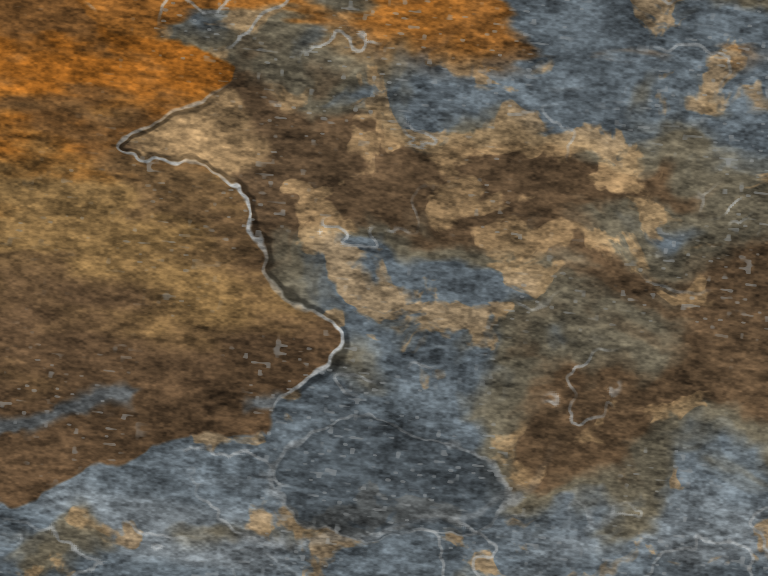
Write a WebGL 2 fragment shader that draws this texture.

```glsl
#version 300 es
precision highp float;
// Weathered slate: blue-grey cleaved layers stained with umber, ochre and rust.
// Warped noise places the stains, a bell-curve ledge bounds the rusty slab,
// noise contours form flake edges, and stretched noise adds the bedding grain.

uniform vec2 u_resolution;
out vec4 fragColor;

const vec3 SLATE = vec3(0.315, 0.345, 0.365);
const vec3 PALE  = vec3(0.56, 0.57, 0.57);
const vec3 UMBER = vec3(0.325, 0.255, 0.185);
const vec3 OLIVE = vec3(0.365, 0.335, 0.27);
const vec3 OCHRE = vec3(0.49, 0.39, 0.25);
const vec3 TAN   = vec3(0.57, 0.47, 0.34);
const vec3 RUST  = vec3(0.55, 0.34, 0.13);
const float BEDDING_TILT = -0.1;   // radians
const float WARP = 0.17;           // raggedness of outlines
const float LAYERS = 8.0;          // number of cleavage levels
const float CRACK_WIDTH = 0.0045;
const float MOTTLE = 0.75;
const float GRAIN = 0.85;
const float SPECKLE = 0.3;

float hash(vec2 cell) {
    uvec2 c = uvec2(ivec2(cell));
    uint n = (c.x * 1597334677u) ^ (c.y * 3812015801u);
    n = (n ^ (n >> 15)) * 2246822519u;
    n ^= n >> 13;
    return float(n) * exp2(-32.0);
}

float noise(vec2 p) {
    vec2 i = floor(p), f = p - i;
    f = f * f * f * (f * (f * 6.0 - 15.0) + 10.0);
    float low = mix(hash(i), hash(i + vec2(1, 0)), f.x);
    float high = mix(hash(i + vec2(0, 1)), hash(i + vec2(1, 1)), f.x);
    return mix(low, high, f.y);
}

float fbm(vec2 p) {
    float sum = 0.0, amp = 0.516;
    for (int i = 0; i < 5; i++) {
        sum += amp * noise(p);
        p = mat2(1.6, 1.2, -1.2, 1.6) * p + 7.3;
        amp *= 0.5;
    }
    return sum;
}

float bell(float x, float center, float width) {
    float t = (x - center) / width;
    return exp(-t * t);
}

// Right-hand outline of the rusty slab
float ledge(float y) {
    return 0.41 + 0.17 * bell(y, 0.40, 0.10) - 0.17 * bell(y, 0.76, 0.06)
         - 0.25 * smoothstep(0.9, 1.02, y);
}

float line(float dist, float width) {
    return 1.0 - smoothstep(0.2 * width, width, abs(dist));
}

void main() {
    vec2 p = gl_FragCoord.xy / u_resolution.y;
    float ct = cos(BEDDING_TILT), st = sin(BEDDING_TILT);
    vec2 bed = mat2(ct, -st, st, ct) * p;
    vec2 q = p + WARP * (vec2(fbm(p * 5.0), fbm(p * 5.0 + 31.0)) - 0.5);
    float patches = fbm(p * 6.0 + 11.0);
    float streaks = fbm(bed * vec2(3.0, 10.0) + 5.0);

    // Cleaved slate layers, each with its own tone
    float height = LAYERS * fbm(q * vec2(1.7, 2.7) + 3.0);
    float level = floor(height), f = height - level;
    float slope = max(length(vec2(dFdx(height), dFdy(height))) * u_resolution.y, 5.0);
    float tone = mix(hash(vec2(level, 4)), hash(vec2(level + 1.0, 4)), smoothstep(0.9, 1.0, f));
    vec3 col = SLATE * (0.88 + 0.26 * tone);
    col = mix(col, PALE, 0.4 * smoothstep(0.3, 0.0, q.y) * smoothstep(0.35, 0.65, streaks));

    // Olive and umber stains, densest in a band across the middle
    float band = bell(q.y, 0.43 - 0.06 * (p.x - 0.9), 0.11) + 0.55 * bell(q.y, 0.76, 0.17);
    float stain = fbm(q * vec2(3.0, 4.5) + 19.0) + 0.24 * band - 0.1 * smoothstep(0.35, 0.2, q.y);
    col = mix(col, OLIVE, 0.9 * smoothstep(0.48, 0.6, stain));
    col = mix(col, UMBER, 0.9 * smoothstep(0.61, 0.72, stain));

    // Ochre blotches and rust streaks along the top
    float blotch = fbm(q * vec2(11.0, 14.0) + 43.0) + 0.1 * bell(q.y, 0.63, 0.2);
    col = mix(col, TAN, 0.75 * smoothstep(0.64, 0.73, blotch));
    col = mix(col, RUST, 0.85 * smoothstep(0.88, 0.97, q.y) * smoothstep(0.47, 0.58, streaks));
    float nodule = length((q - vec2(0.37, 0.77)) / vec2(0.11, 0.08));
    col = mix(col, TAN * 0.93, 0.9 * smoothstep(1.05, 0.8, nodule));

    // Dark flake with a pale rim, and a faint vein below it
    float flake = 0.12 * (length((q - vec2(0.66, 0.16)) / vec2(0.22, 0.11)) - 1.0);
    col = mix(col, SLATE * 0.84, 0.85 * smoothstep(0.004, -0.004, flake));
    col = mix(col, PALE, 0.5 * line(flake, CRACK_WIDTH) * smoothstep(0.4, 0.55, patches));
    float vein = q.y - 0.03 - 0.55 * (q.x - 0.4) * (q.x - 0.4);
    col = mix(col, PALE, 0.35 * line(vein, 0.014) * smoothstep(0.35, 0.45, p.x) * smoothstep(1.0, 0.8, p.x));

    // Slab graded from umber through ochre to rust
    float bend = (ledge(q.y + 0.005) - ledge(q.y - 0.005)) / 0.01;
    float side = (q.x - ledge(q.y)) / sqrt(1.0 + bend * bend);
    float slab = max(side, 0.14 + 0.22 * q.x - q.y);
    float rise = q.y + 0.4 * (streaks - 0.5);
    vec3 slabCol = mix(UMBER, OCHRE * 0.95, smoothstep(0.38, 0.58, rise));
    slabCol = mix(slabCol, RUST, smoothstep(0.66, 0.8, rise));
    slabCol = mix(slabCol, UMBER, 0.6 * smoothstep(0.5, 0.66, fbm(bed * vec2(5.0, 13.0) + 61.0)));
    slabCol = mix(slabCol, SLATE, 0.8 * line(q.y - 0.29, 0.025) * smoothstep(0.42, 0.52, patches));
    col = mix(col, slabCol, smoothstep(0.005, -0.005, slab));

    // Ledge: shadow beside a broken pale rim
    float span = smoothstep(0.26, 0.32, q.y) * smoothstep(0.87, 0.8, q.y);
    col *= 1.0 - 0.4 * span * line(side - 0.009, 0.009);
    col = mix(col, PALE, span * line(side, 0.006) * (0.35 + 0.55 * smoothstep(0.35, 0.55, patches)));

    // Flake edges, visible only in places
    float crack = line(min(f, 1.0 - f) / slope, CRACK_WIDTH) * smoothstep(0.0, 0.03, slab);
    col = mix(col, PALE, 0.65 * crack * smoothstep(0.5, 0.62, fbm(p * 5.0 + 71.0)));

    // Mottling, bedding grain and pale flecks
    float mottle = fbm(bed * vec2(12.0, 20.0) + 83.0) - 0.5;
    float grain = fbm(bed * vec2(42.0, 110.0)) - 0.5;
    float speckle = noise(bed * vec2(150.0, 250.0)) - 0.5;
    col *= 1.04 + MOTTLE * mottle + GRAIN * grain + SPECKLE * speckle;
    float fleck = smoothstep(0.8, 0.95, noise(bed * vec2(75.0, 150.0) + 9.0));
    col = mix(col, PALE, 0.5 * fleck * smoothstep(0.42, 0.62, patches));
    fragColor = vec4(clamp(col, 0.0, 1.0), 1.0);
}
```
